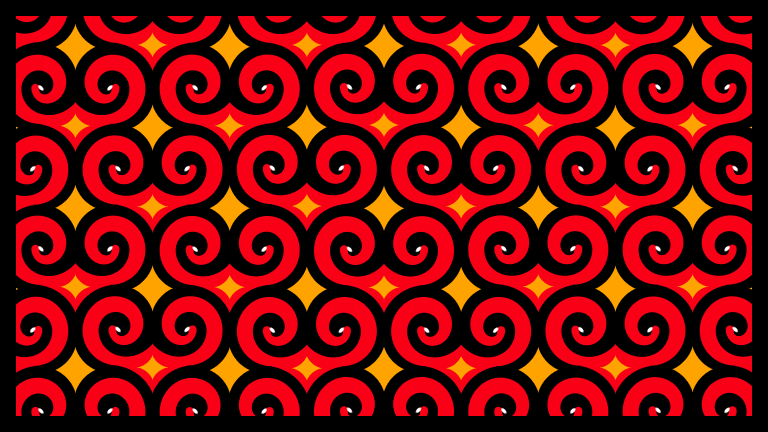
Give the GLSL for this pattern, as a Shadertoy shader.

```glsl
// Staggered rows of red scrolled hearts on black, with orange four-point stars inside a dark frame.

float hash(vec2 p) {
    return fract(sin(dot(p, vec2(12.9898, 78.233))) * 43758.5453);
}

// Four-point star with tips at +-tips; a smaller bulge gives deeper concave sides.
float star(vec2 p, vec2 tips, float bulge) {
    p = abs(p);
    vec2 normal = normalize(tips.yx);
    vec2 center = 0.5 * tips + normal * bulge;
    float arc = length(vec2(0.5 * length(tips), bulge)) - length(p - center);
    float diamond = dot(p - 0.5 * tips, normal);
    return max(arc, diamond);
}

// Heart whose two lobes curl inward; the origin is midway between the lobe centres.
float heart(vec2 p) {
    p.x = abs(p.x);
    vec2 q = p - vec2(35.0, 0.0);
    float r = length(q);
    float a = atan(q.y, q.x);

    // Spiral arm, tapering towards a round tip
    float turn = smoothstep(1.0, 6.0, mod(a, 6.28318));
    float outer = mix(35.0, 9.0, turn);
    float inner = outer - mix(16.0, 8.0, turn);
    float d = max(r - outer, inner - r);
    d = min(d, length(q - vec2(5.0, 1.0)) - 4.0);

    // Lower body, hollowed by the lobes of the row beneath
    if (a < 0.0) {
        float body = max(19.0 + 2.4 * a * a - r, min(r - 35.0, q.x));
        body = max(body, 46.0 - length(p - vec2(42.2, -80.8)));
        d = min(d, max(body, -p.y - 64.0));
    }
    return d;
}

// Small tilted fleck at the middle of each curl
float fleck(vec2 p) {
    vec2 q = vec2(abs(p.x) - 34.5, p.y - 1.0);
    q = mat2(0.7, -0.7, 0.7, 0.7) * q;
    return (length(q / vec2(3.2, 1.7)) - 1.0) * 1.7;
}

void mainImage(out vec4 fragColor, in vec2 fragCoord) {
    // The canvas is 432 units high
    float unit = 432.0 / iResolution.y;
    vec2 p = (fragCoord - 0.5 * iResolution.xy) * unit;
    vec2 period = vec2(154.3, 161.6);

    // Two interleaved lattices form the staggered rows
    float red = 1e3, orange = 1e3, white = 1e3;
    for (int i = 0; i < 2; i++) {
        vec2 g = p - vec2(0.0, 127.5) + float(i) * 0.5 * period + vec2(77.15, 95.0);
        vec2 cell = floor(g / period);
        vec2 local = g - cell * period - vec2(77.15, 95.0);
        local.y += hash(cell + float(i) * 17.0) - 0.5;

        red = min(red, heart(local));
        orange = min(orange, star(local - vec2(0.0, -37.0), vec2(15.0, 12.0), 19.0));
        orange = min(orange, star(local - vec2(0.0, 42.0), vec2(20.0, 22.5), 34.0));
        white = min(white, fleck(local));
    }

    // Layers, then the frame
    vec3 color = vec3(0.005, 0.0, 0.0);
    color = mix(color, vec3(0.98, 0.0, 0.09), clamp(0.5 - red / unit, 0.0, 1.0));
    color = mix(color, vec3(1.0, 0.64, 0.0), clamp(0.5 - orange / unit, 0.0, 1.0));
    color = mix(color, vec3(1.0), clamp(0.5 - white / unit, 0.0, 1.0));
    vec2 edge = abs(p) - (0.5 * iResolution.xy * unit - 16.0);
    color *= clamp(0.5 - max(edge.x, edge.y) / unit, 0.0, 1.0);
    fragColor = vec4(color, 1.0);
}
```
